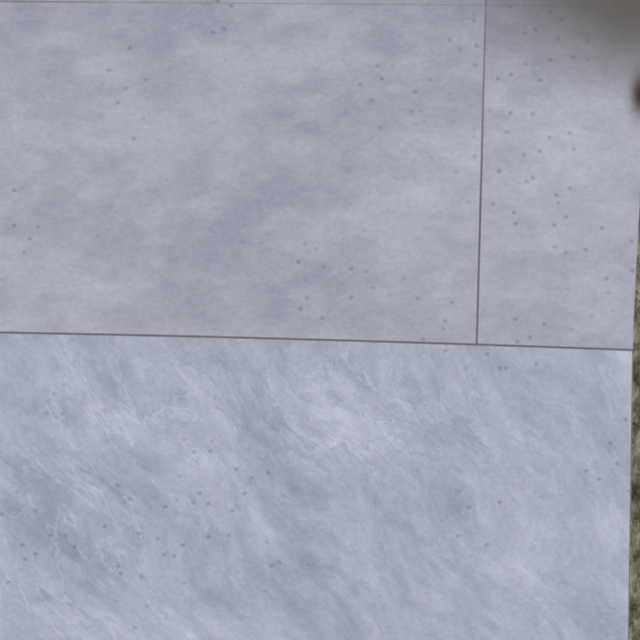
Reproduce this texture procedurally as a Shadertoy shader.

```glsl
float hash(vec2 p) {
    vec3 q = fract(vec3(p.xyx) * 0.1031);
    q += dot(q, q.yzx + 33.33);
    return fract((q.x + q.y) * q.z);
}

// Smooth cellular noise: x = blended cell value, y = nearest seed distance
vec2 cellular(vec2 p) {
    vec2 cell = floor(p), local = fract(p);
    float total = 0.0, weights = 0.0, nearest = 4.0;
    for (int j = -1; j <= 1; j++)
    for (int i = -1; i <= 1; i++) {
        vec2 o = vec2(i, j), id = cell + o;
        vec2 seed = o + vec2(hash(id + 7.3), hash(id + 41.7)) - local;
        float d2 = dot(seed, seed);
        float w = exp(-6.0 * d2);
        total += w * hash(id + 93.1);
        weights += w;
        nearest = min(nearest, d2);
    }
    return vec2(total / weights, sqrt(nearest));
}

// Centred layered noise
float layers(vec2 p, float gain) {
    float sum = 0.0, amp = 1.0;
    for (int i = 0; i < 5; i++) {
        sum += amp * (cellular(p).x - 0.5);
        p = mat2(1.96, 0.3, -0.3, 1.96) * p + 17.1;
        amp *= gain;
    }
    return sum;
}

float glow(vec2 p, vec2 centre, vec2 size) {
    vec2 d = (p - centre) / size;
    return exp(-dot(d, d));
}

float seam(float dist, float halfWidth, float blur) {
    return 1.0 - smoothstep(halfWidth - blur, halfWidth + blur, abs(dist));
}

// Horizontally brushed stone
float brushedTile(vec2 p, float side) {
    vec2 offset = vec2(3.7, 9.2) * side;
    float tone = 0.042 * layers(p * vec2(5.0, 13.0) + offset, 0.62);
    tone += 0.035 * layers(p * vec2(17.0, 26.0) + offset, 0.7);
    tone += 0.025 * glow(p, vec2(0.08, 0.78), vec2(0.16, 0.09));
    tone += 0.025 * glow(p, vec2(0.68, 0.65), vec2(0.09, 0.12));
    tone += 0.035 * glow(p, vec2(0.90, 0.76), vec2(0.14, 0.11));
    tone -= 0.020 * glow(p, vec2(0.45, 0.65), vec2(0.12, 0.12));
    tone -= 0.022 * glow(p, vec2(0.25, 0.51), vec2(0.18, 0.04));
    return tone - 0.045 * smoothstep(0.88, 1.02, p.y);
}

// Cleft slate with pale diagonal veins
float cleftTile(vec2 p) {
    vec2 along = vec2(0.62, -0.785);
    vec2 q = vec2(dot(p, along), dot(p, vec2(-along.y, along.x)));
    q.y += 0.012 * sin(q.x * 19.0 + 2.0 * sin(q.y * 13.0));
    float tone = 0.055 * layers(q * vec2(6.0, 13.0) + 4.0, 0.65);
    tone += 0.045 * layers(q * vec2(19.0, 38.0) + 31.0, 0.7);
    float patches = 0.25 + glow(p, vec2(0.54, 0.35), vec2(0.10, 0.12))
        + 0.8 * glow(p, vec2(0.22, 0.34), vec2(0.17, 0.13))
        + 0.9 * glow(p, vec2(0.07, 0.12), vec2(0.14, 0.16))
        + 0.5 * glow(p, vec2(0.73, 0.36), vec2(0.12, 0.13));
    float field = layers(q * vec2(9.0, 25.0) + 62.0, 0.6);
    float vein = 1.0 - smoothstep(0.0, 0.11, abs(field - 0.04));
    float groove = 1.0 - smoothstep(0.0, 0.08, abs(field + 0.14));
    tone += patches * (0.035 * vein - 0.023 * groove);
    tone += 0.025 * glow(p, vec2(0.53, 0.33), vec2(0.07, 0.10));
    tone += 0.020 * glow(p, vec2(0.84, 0.12), vec2(0.18, 0.14));
    tone -= 0.035 * glow(p, vec2(0.437, 0.36), vec2(0.015, 0.03));
    tone -= 0.018 * glow(p, vec2(0.12, 0.18), vec2(0.14, 0.12));
    tone -= 0.017 * glow(p, vec2(0.55, 0.18), vec2(0.14, 0.10));
    return tone + 0.008;
}

void mainImage(out vec4 fragColor, in vec2 fragCoord) {
    vec2 uv = fragCoord / iResolution.xy;
    float px = 1.0 / iResolution.y;
    float blur = max(0.0016, px);

    // Joint positions
    float across = uv.y - (0.4805 - 0.0175 * uv.x - 0.0105 * uv.x * uv.x);
    float upright = uv.x - (0.745 + 0.0264 * (uv.y - 0.463));
    float upper = smoothstep(-blur, blur, across);
    float right = smoothstep(-blur, blur, upright);

    // Stone surfaces
    float brushed = brushedTile(uv, step(0.0, upright));
    float tone = mix(cleftTile(uv), brushed, upper);
    vec3 base = mix(vec3(0.647, 0.664, 0.724), vec3(0.645, 0.646, 0.704), upper);
    vec3 col = base + tone * vec3(1.0, 0.99, 0.95);

    // Fine grain and sparse pits
    col += 0.025 * (cellular(uv * vec2(190.0, 230.0)).x - 0.5);
    vec2 pitGrid = uv * vec2(23.0, 27.0);
    float pit = 1.0 - smoothstep(0.03, 0.13, cellular(pitGrid).y);
    col -= 0.075 * pit * smoothstep(0.58, 0.78, cellular(uv * 9.0 + 5.0).x);

    // Shaded corner
    float shade = smoothstep(0.84, 1.01, uv.y + 0.22 * (uv.x - 0.9));
    shade *= smoothstep(0.64, 0.99, uv.x) * mix(0.35, 1.0, right);
    col = mix(col, vec3(0.36, 0.345, 0.33), 0.9 * shade);

    // Grout lines
    vec3 grout = vec3(0.39, 0.375, 0.385);
    col = mix(col, grout, 0.85 * seam(across, 0.0016, blur));
    float uprightFade = mix(0.85, 0.45, smoothstep(0.65, 1.0, uv.y));
    col = mix(col, grout, uprightFade * upper * seam(upright, 0.0016, blur));
    float topFade = 0.2 + 0.4 * (1.0 - smoothstep(0.08, 0.18, uv.x));
    float topSeam = uv.y - mix(0.998, 0.990, uv.x);
    col = mix(col, grout, topFade * seam(topSeam, 0.0012, blur));

    // Mossy ground beyond the right edge
    float edge = 0.982 + 0.015 * uv.y + 0.010 * smoothstep(0.45, 0.8, uv.y);
    float beyond = smoothstep(-0.002, 0.003, uv.x - edge);
    float moss = layers(uv * vec2(65.0, 38.0), 0.7);
    vec3 ground = vec3(0.40, 0.385, 0.33) + 0.22 * moss;
    col = mix(col, ground, beyond);
    col = mix(col, vec3(0.34, 0.32, 0.29), 0.45 * seam(uv.x - edge, 0.001, blur) * (1.0 - upper));
    float stain = glow(uv, vec2(1.001, 0.852), vec2(0.014, 0.030));
    col = mix(col, vec3(0.23, 0.18, 0.15), 0.9 * stain);

    fragColor = vec4(clamp(col, 0.0, 1.0), 1.0);
}
```
